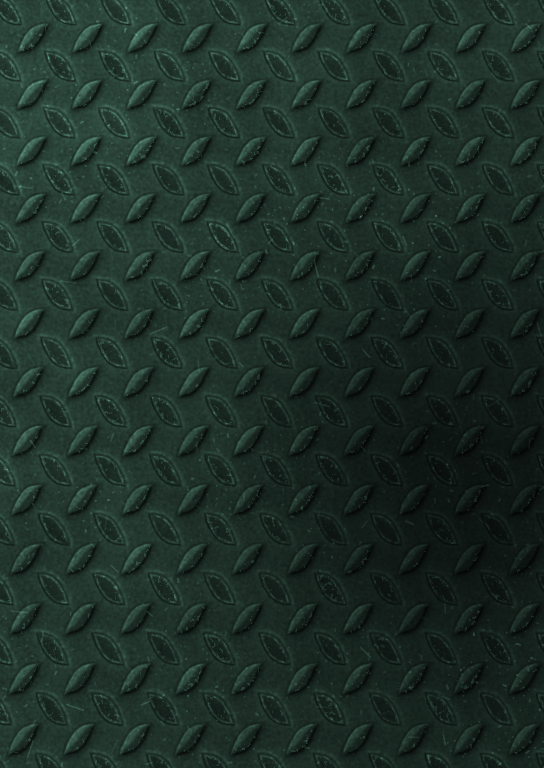
This texture is drawn by a Shadertoy shader. Its source:

```glsl
// Dark green diamond tread plate: two interleaved lattices of leaf-shaped lugs
// leaning opposite ways, each lit from the upper left through its signed distance.
// Gradient noise adds grime and worn rims; hashed strokes add chips and scratches.

#define ROW_PITCH   0.0732   // spacing of the top rows, in canvas heights
#define ROW_GROWTH  0.000241 // extra spacing gained per row
#define FIRST_ROW   0.0495
#define LUG_LENGTH  0.37     // half length, in lattice pitches
#define LUG_WIDTH   0.142    // half width, in lattice pitches
#define S_BEND      0.014
#define BASE_TONE   0.25
#define WEAR        0.27
#define GRAIN       0.26
#define TINT        vec3(0.63, 1.0, 0.85)

vec2 hash2(vec2 p) {
    vec3 q = fract(p.xyx * vec3(0.1031, 0.1030, 0.0973));
    q += dot(q, q.yzx + 33.33);
    return fract((q.xx + q.yz) * q.zy);
}

float corner(vec2 cell, vec2 f) {
    return dot(hash2(cell) * 2.0 - 1.0, f);
}

// Gradient noise, roughly -0.6 to 0.6
float noise(vec2 p) {
    vec2 i = floor(p), f = fract(p), e = vec2(0, 1);
    vec2 w = f * f * f * (f * (f * 6.0 - 15.0) + 10.0);
    return mix(mix(corner(i, f), corner(i + e.yx, f - e.yx), w.x),
               mix(corner(i + e, f - e), corner(i + 1.0, f - 1.0), w.x), w.y);
}

float fbm(vec2 p) {
    float sum = 0.0, amp = 0.6;
    for (int i = 0; i < 4; i++) {
        sum += amp * noise(p);
        p = mat2(1.6, 1.2, -1.2, 1.6) * p + 7.3;
        amp *= 0.5;
    }
    return sum;
}

// Leaf outline: the overlap of two equal discs
float leafDistance(vec2 p) {
    float r = (LUG_LENGTH * LUG_LENGTH + LUG_WIDTH * LUG_WIDTH) / (2.0 * LUG_WIDTH);
    return length(vec2(p.x, abs(p.y) + r - LUG_WIDTH)) - r;
}

// Bell-shaped line of given half width
float line(float d, float width) {
    return exp(-d * d / (width * width));
}

// Randomly turned short marks, at most one per cell
float strokes(vec2 p, float cell, float chance, float reach, float width, float px) {
    vec2 g = p / cell, id = floor(g);
    vec2 a = hash2(id + 11.0), b = hash2(id + 57.0);
    vec2 d = fract(g) - 0.5 - (a - 0.5) * 0.5;
    float angle = 6.2832 * b.x;
    vec2 dir = vec2(cos(angle), sin(angle));
    float along = dot(d, dir), halfLen = reach * b.y * b.y;
    float dist = length(d - dir * clamp(along, -halfLen, halfLen)) * cell - width;
    vec2 c = hash2(id + 91.0);
    return smoothstep(px, 0.0, dist) * step(c.x, chance) * (0.3 + 0.7 * c.y);
}

// Plate coordinates to lattice units, with slight perspective
vec2 lattice(vec2 p) {
    float disc = ROW_PITCH * ROW_PITCH + 4.0 * ROW_GROWTH * (p.y - FIRST_ROW);
    float row = (sqrt(disc) - ROW_PITCH) / (2.0 * ROW_GROWTH);
    return vec2((p.x - 0.0437 + 0.0136 * p.y) / (0.0712 + 0.0013 * p.y), row);
}

void mainImage(out vec4 fragColor, in vec2 fragCoord) {
    float px = 1.0 / iResolution.y;
    vec2 uv = fragCoord / iResolution.xy;
    uv.y = 1.0 - uv.y;
    vec2 p = vec2(fragCoord.x * px, uv.y);

    // Broad light falloff, with a deep shadow right of centre
    vec2 shade = (uv - vec2(0.84, 0.62)) / vec2(0.36, 0.31);
    float ground = BASE_TONE - 0.05 * uv.x - 0.04 * uv.y;
    ground += 0.025 * exp(-6.0 * dot(uv, uv));
    ground *= 1.0 - 0.57 * exp(-dot(shade, shade));
    float speckle = noise(p * 230.0) + 0.6 * noise(p * 120.0 + 5.0);
    ground *= 1.0 + 0.3 * fbm(p * 9.0) + GRAIN * speckle;

    // Lugs: k = 0 leans right, k = 1 leans left
    vec2 grid = lattice(p);
    float tone = 1.0, wear = 0.0, edge = 0.7 * px / ROW_PITCH;
    for (int k = 0; k < 2; k++) {
        vec2 g = grid - 0.5 * float(k);
        vec2 id = round(g), rnd = hash2(id + 31.0 * float(k) + 40.0);
        vec2 d = (g - id) * vec2(1.0, 1.04);
        vec2 l = vec2(d.x - d.y, d.x + d.y) * 0.7071;
        if (k == 1) l = l.yx;
        l.y += S_BEND * sin(l.x * 9.0) + 0.012 * noise(g * 9.0);
        float dist = leafDistance(l), t = l.y / LUG_WIDTH;
        float inside = smoothstep(edge, -edge, dist);
        float outer = max(dist, 0.0);
        float broken = clamp(0.75 + 1.5 * noise(g * 11.0 + 4.0), 0.2, 1.4);
        float face, skirt;
        if (k == 0) {
            // Lit crescent on the upper left, dark flank and cast shadow opposite
            float lit = smoothstep(0.15, -0.45, t);
            face = mix(0.8, 1.48, lit) + 0.35 * broken * line(dist + 0.02, 0.02) * lit;
            face *= 1.0 - 0.6 * smoothstep(-0.06, -0.015, dist) * smoothstep(0.0, 0.3, t);
            float side = smoothstep(-0.02, 0.05, l.y);
            skirt = 1.0 + mix(0.1, -0.66, side) * exp(-outer / 0.045);
            skirt -= 0.25 * line(dist - 0.025, 0.02) * (1.0 - side);
        } else {
            // Dark face, thin pale rim, dark groove and soft halo
            face = 0.74 + 0.1 * t + 0.75 * broken * line(dist + 0.022, 0.02);
            skirt = 1.0 + 0.32 * exp(-outer / 0.07);
            skirt -= (0.4 + 0.25 * step(l.y, 0.0)) * line(dist - 0.012, 0.02);
            skirt += 0.3 * broken * line(dist - 0.06, 0.025) * smoothstep(-0.05, 0.05, l.y);
        }
        tone *= mix(skirt, face * (0.92 + 0.16 * rnd.y), inside);

        // Paint rubbed off in flecks, denser along the edge of the flat top
        float flecks = noise(g * 14.0 + rnd * 9.0) + 0.6 * noise(g * 29.0);
        float shadowed = k == 0 ? smoothstep(-0.3, 0.4, t) : 0.7;
        float limit = mix(0.46, 0.24, rnd.x) - 0.22 * shadowed * line(dist + 0.045, 0.03);
        wear += inside * smoothstep(limit, limit + 0.12, flecks) * (0.4 + 0.6 * shadowed);
    }

    // Chips, dust and longer scratches gather in patches
    float patchy = smoothstep(-0.25, 0.25, fbm(p * 5.0 + 3.0));
    float marks = 0.9 * strokes(p, 0.017, 0.32, 0.14, 0.0007, px) * patchy;
    marks += 0.7 * strokes(p + 0.37, 0.0095, 0.28, 0.06, 0.0004, px) * patchy;
    marks += 0.6 * strokes(p + 0.71, 0.055, 0.4, 0.22, 0.0004, px);
    float value = ground * max(tone, 0.15) + WEAR * (0.6 * wear + marks) * (0.4 + 2.0 * ground);
    fragColor = vec4(clamp(TINT * value, 0.0, 1.0), 1.0);
}
```
